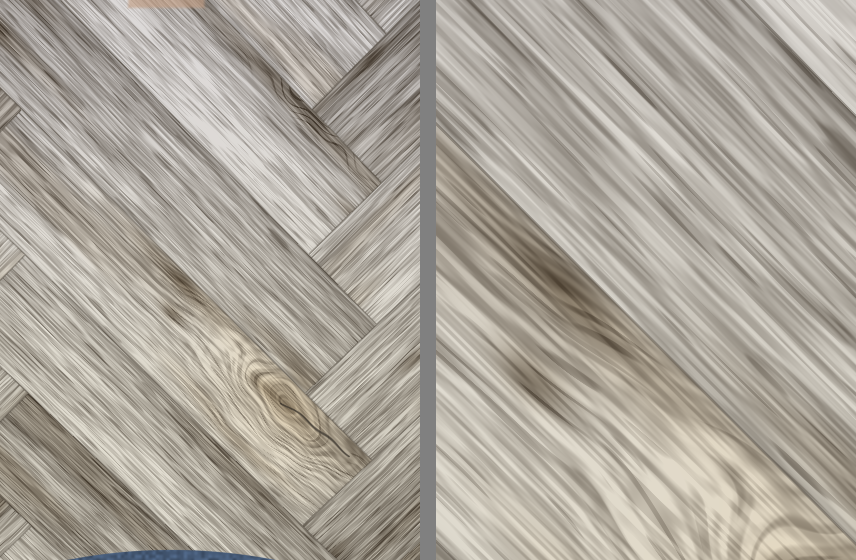
Left, the full canvas; right, a detail of the centre.
Reproduce this texture procedurally as a Shadertoy shader.

```glsl
// Herringbone floor of weathered oak planks, five widths long, seen at a slight tilt.
// A skewed cell grid is split into two plank directions; each plank gets crisp streaked
// noise for fibres, layered sines for grain drift and cellular points for knots.

#define PLANK_LENGTH 5.0                // in plank widths
#define CELL vec2(0.1318, 0.1376)       // half diagonals of one square cell
#define ORIGIN vec2(-0.2708, 0.1987)    // corner of the burled plank
#define TILT 0.0887                     // perspective strength
#define SEAM 0.003                      // half seam width, in plank widths
#define FIBRES 62.0                     // fibres across a plank
#define KNOT_GAP 1.7                    // spacing of knot cells along a plank
#define BURL vec2(4.0, 0.22)            // burl centre, along and across its plank
#define DARK_OAK vec3(0.34, 0.31, 0.27)
#define PALE_OAK vec3(0.82, 0.81, 0.78)
#define MAT_BLUE vec3(0.27, 0.35, 0.46)
#define TAN_PATCH vec3(0.76, 0.62, 0.52)

float hash(vec2 p) {
    vec3 q = fract(p.xyx * vec3(0.1031, 0.1030, 0.0973));
    q += dot(q, q.yzx + 33.33);
    return fract((q.x + q.y) * q.z);
}

float noise(vec2 p) {
    vec2 i = floor(p), f = fract(p);
    f *= f * (3.0 - 2.0 * f);
    return mix(mix(hash(i), hash(i + vec2(1, 0)), f.x),
               mix(hash(i + vec2(0, 1)), hash(i + vec2(1, 1)), f.x), f.y);
}

float segmentDistance(vec2 p, vec2 a, vec2 b) {
    vec2 d = b - a;
    return length(p - a - d * clamp(dot(p - a, d) / dot(d, d), 0.0, 1.0));
}

// Soft elliptical spot
float spot(vec2 p, vec2 center, vec2 size) {
    vec2 e = (p - center) / size;
    return exp(-dot(e, e));
}

// p.x runs along the plank, p.y across it; light shifts the overall value
vec3 wood(vec2 p, vec2 id, float light) {
    float seed = 97.0 * hash(id + 7.0);
    float grain = p.y + 0.015 * sin(p.x * 1.1 + seed) + 0.006 * sin(p.x * 3.3 + seed * 1.7);

    // Rare scattered knots push the grain aside
    float stain = 0.0;
    for (int i = -1; i <= 1; i++) {
        float c = floor(p.x / KNOT_GAP) + float(i);
        vec2 h = vec2(hash(vec2(c, seed)), hash(vec2(seed, c + 5.0)));
        vec2 center = vec2((c + h.x) * KNOT_GAP, h.y);
        float knot = spot(p, center, vec2(0.2, 0.06)) * step(0.7, fract(h.x * 7.0 + h.y * 3.0));
        stain += 0.7 * knot;
        grain -= 0.6 * (p.y - center.y) * knot;
    }

    // One burl with wavy rings, a dark eye, a brown streak and a crack
    float isBurled = 1.0 - step(0.5, length(id));
    float burl = isBurled * spot(p, BURL, vec2(1.1, 0.65));
    float wave = 0.05 * sin(p.x * 6.0 + p.y * 9.0) + 0.03 * sin(p.x * 13.0 - p.y * 7.0);
    float ring = length((p - BURL) * vec2(0.45, 1.0)) + 0.5 * wave;
    grain = mix(grain, ring, burl);
    float crackLine = segmentDistance(p + vec2(0.0, 0.4 * wave), BURL - vec2(0.1, -0.03), BURL + vec2(0.8, -0.11));
    float crack = isBurled * (1.0 - smoothstep(0.002, 0.016, crackLine));
    float cream = isBurled * spot(p, BURL - vec2(0.85, 0.06), vec2(0.45, 0.18));
    float streak = isBurled * spot(p, vec2(2.1, 0.08), vec2(0.9, 0.12));
    stain += isBurled * (0.9 * spot(p, vec2(2.45, 0.38), vec2(0.14, 0.07)) + 0.6 * spot(p, BURL, vec2(0.12, 0.06)));

    // Curly dark checks along the edge of one plank
    float isChecked = 1.0 - step(0.5, length(id + 2.0));
    float curl = abs(sin(p.y * 45.0 + 40.0 * wave + 2.0 * sin(p.x * 3.0)));
    float checkArea = spot(p, vec2(1.2, 0.06), vec2(0.5, 0.12)) + spot(p, vec2(4.0, 0.06), vec2(0.8, 0.1));
    float check = isChecked * checkArea * (1.0 - smoothstep(0.1, 0.5, curl));

    // Streaks from broad to fine; the finest stay straight and crisp
    float band = noise(vec2(p.x * 0.35, grain * 4.5) + seed);
    float strand = noise(vec2(p.x * 0.9, grain * FIBRES * 0.25) + seed * 1.9);
    float fibre = smoothstep(0.2, 0.8, noise(vec2(p.x * 2.4, grain * FIBRES) + seed * 1.3));
    float thread = smoothstep(0.2, 0.8, noise(vec2(p.x * 4.5, p.y * FIBRES * 1.6) + seed * 2.1));
    float pore = smoothstep(0.7, 0.85, noise(vec2(p.x * 3.0, grain * FIBRES * 1.1) + seed * 3.7));

    float value = light + 0.22 * (p.y - 0.5) + 0.48 * (band - 0.5) + 0.2 * (strand - 0.5);
    value += 0.27 * (fibre - 0.5) + 0.25 * (thread - 0.5) - 0.26 * pore;
    value += 0.11 * burl * sin(ring * 85.0) + 0.2 * cream;
    value -= 0.45 * stain + 0.2 * streak + 0.45 * check + 0.12 * isChecked * checkArea;
    vec3 color = mix(DARK_OAK, PALE_OAK, clamp(value, -0.15, 1.1));
    float warmth = 0.3 * smoothstep(0.5, 0.1, band) + 0.5 * burl + 0.4 * stain + 0.4 * streak;
    color *= mix(vec3(1.0), vec3(1.03, 0.97, 0.87), min(warmth, 1.0));
    return mix(color, DARK_OAK * 0.65, 0.75 * crack);
}

void mainImage(out vec4 fragColor, in vec2 fragCoord) {
    vec2 uv = fragCoord / iResolution.y;

    // Undo the tilt, then turn to cell axes: x down-right, y down-left
    vec2 ground = vec2(uv.x - 0.3047, 1.0 - uv.y) / (1.0 - TILT * (1.0 - uv.y));
    vec2 g = (ground - ORIGIN) / CELL;
    vec2 q = 0.5 * vec2(g.y + g.x, g.y - g.x);

    // Find the plank: a step along the diagonal selects its direction
    vec2 cell = floor(q);
    float k = floor(mod(cell.x - cell.y + 0.5, 2.0 * PLANK_LENGTH));
    bool across = k >= PLANK_LENGTH;
    vec2 id = across ? cell - vec2(0.0, 2.0 * PLANK_LENGTH - 1.0 - k) : cell - vec2(k, 0.0);
    vec2 p = across ? (q - id).yx : q - id;

    // Plank tones cycle in threes, under soft room light
    float row = across ? id.x : id.y;
    float tone = cos(6.28319 * (row - 0.25) / 3.0) + 0.3 * (hash(id) - 0.5);
    vec2 fromLight = uv - vec2(0.34, 0.56);
    float light = 0.775 + 0.12 * tone - 0.5 * dot(fromLight, fromLight);
    vec3 color = wood(p, id, light);
    color *= mix(vec3(1.01, 1.0, 0.975), vec3(0.995, 0.99, 1.02), smoothstep(0.2, 1.0, uv.y));

    // Seams with a faint bevel
    float edge = min(min(p.y, 1.0 - p.y), min(p.x, PLANK_LENGTH - p.x));
    float pixel = 1.0 / (iResolution.y * length(CELL));
    float seam = 1.0 - smoothstep(SEAM, SEAM + pixel, edge);
    color *= 1.0 - 0.06 * exp(-edge * 30.0);
    color = mix(color, DARK_OAK, 0.45 * seam);

    // Tan patch at the top, rounded blue mat at the bottom
    vec2 patchBox = abs(uv - vec2(0.297, 1.0)) - vec2(0.068, 0.014);
    color = mix(color, TAN_PATCH, 0.65 * smoothstep(0.004, -0.004, max(patchBox.x, patchBox.y)));
    float mat = length(uv - vec2(0.306, -0.952)) - 0.97;
    float matCover = smoothstep(0.75, -0.75, mat * iResolution.y);
    color = mix(color, MAT_BLUE * (0.8 + 0.4 * noise(uv * 160.0)), matCover);

    fragColor = vec4(clamp(color, 0.0, 1.0), 1.0);
}
```
